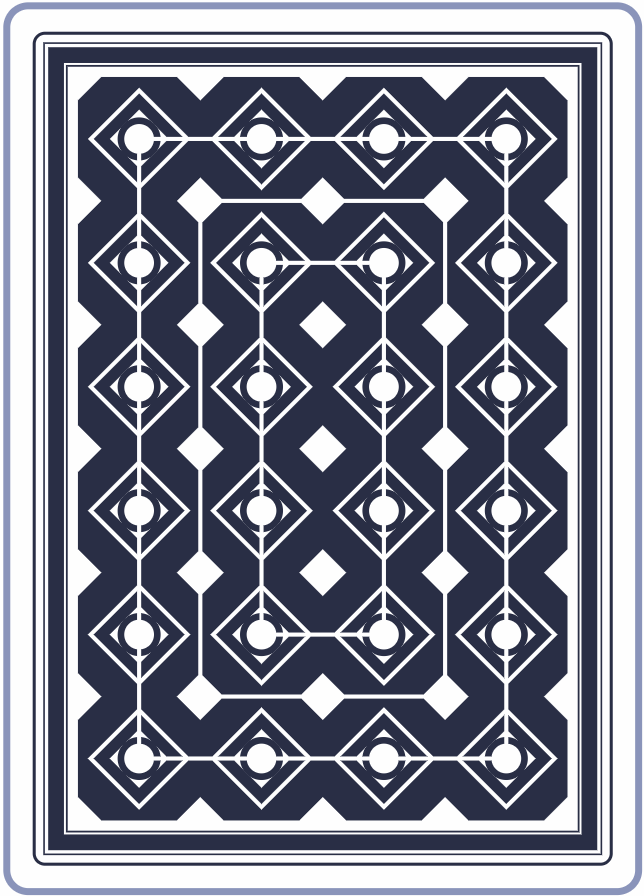
This pattern is drawn by a WebGL 1 fragment shader. Its source:

```glsl
precision highp float;
// Card back: a navy field of linked diamond medallions inside a ruled frame.
// One lattice places the medallions at cell centres and the studs at cell
// corners; the links and frame rules are offsets of nested boxes.

uniform vec2 u_resolution;

// Lengths are fractions of the canvas height.
const vec2 PITCH = vec2(0.1366, 0.1383);
const vec2 CENTRE_SHIFT = vec2(0.0008, -0.0008);
const float LINK_HALF = 0.0023;

const vec3 NAVY = vec3(0.16, 0.18, 0.27);
const vec3 PAPER = vec3(0.995);
const vec3 EDGE_BLUE = vec3(0.54, 0.58, 0.73);

// Distance functions
float diamond(vec2 p, float halfDiagonal) {
  return (abs(p.x) + abs(p.y) - halfDiagonal) * 0.70711;
}

float sharpBox(vec2 p, vec2 halfSize) {
  vec2 q = abs(p) - halfSize;
  return max(q.x, q.y);
}

float roundBox(vec2 p, vec2 halfSize, float radius) {
  vec2 q = abs(p) - halfSize + radius;
  return length(max(q, 0.0)) + min(max(q.x, q.y), 0.0) - radius;
}

float band(float d, float offset, float halfWidth) {
  return abs(d - offset) - halfWidth;
}

// Antialiased coverage of the region where d is negative
float fill(float d, float pixel) {
  return clamp(0.5 - d / pixel, 0.0, 1.0);
}

// Position relative to the nearest lattice point
vec2 repeatCell(vec2 p, vec2 phase) {
  return (fract(p / PITCH + phase) - 0.5) * PITCH;
}

// Diamond outline, round hub and four concave arrowheads
float medallion(vec2 p) {
  float outline = band(diamond(p, 0.0540), 0.0, LINK_HALF);
  float hub = length(p) - 0.0166;
  float arrows = max(diamond(p, 0.0328), 0.0240 - length(p));
  return min(outline, min(hub, arrows));
}

// Three nested rectangles linking the lattice points
float links(vec2 p) {
  float d = 1.0;
  for (int i = 0; i < 3; i++) {
    vec2 halfSize = (vec2(0.5, 1.5) + 0.5 * float(i)) * PITCH;
    d = min(d, band(sharpBox(p, halfSize), 0.0, LINK_HALF));
  }
  return d;
}

// Navy rules around the field, from the inside outwards
float frameRules(vec2 p, vec2 field) {
  float box = sharpBox(p, field);
  float d = band(box, 0.0124, 0.0010);
  d = min(d, band(box, 0.0244, 0.0088));
  d = min(d, band(box, 0.0378, 0.0009));
  float rounded = roundBox(p, field + 0.0488, 0.0120);
  return min(d, band(rounded, 0.0, 0.0017));
}

void main() {
  float pixel = 1.0 / u_resolution.y;
  vec2 p = (gl_FragCoord.xy - 0.5 * u_resolution) * pixel - CENTRE_SHIFT;
  vec2 field = vec2(2.0, 3.0) * PITCH;

  // Ornament cut out of the field; border studs notch its edges
  float ornament = min(medallion(repeatCell(p, vec2(0.0))), links(p));
  ornament = min(ornament, diamond(repeatCell(p, vec2(0.5)), 0.0262));
  float navyField = max(sharpBox(p, field), -ornament);

  // Paper, navy print and blue card edge
  float ink = fill(min(navyField, frameRules(p, field)), pixel);
  vec3 color = mix(PAPER, NAVY, ink);
  float cardEdge = roundBox(p, field + 0.0794, 0.0240);
  color = mix(color, EDGE_BLUE, fill(band(cardEdge, 0.0, 0.0039), pixel));

  gl_FragColor = vec4(color, 1.0);
}
```
